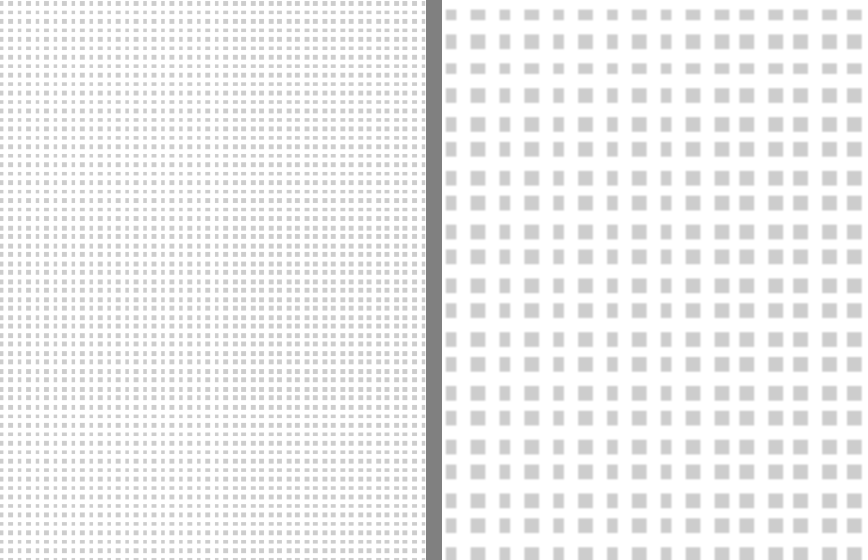
Left, the full canvas; right, a detail of the centre.
This pattern is drawn by a Shadertoy shader. Its source:

```glsl
// Light grey squares on white in a regular grid of about 48 by 62 repeats.
// Each edge is rounded down to a coarse lattice, so widths and gaps alternate
// in bands: narrow and wide in turn, then all wide, then the other way round.

const float PITCH = 6.5106;  // spacing of squares, in lattice steps

// Coverage along one axis; x is in lattice steps
float barCoverage(float x, float blur) {
    float index = floor((x - 1.515) / PITCH + 0.5);
    float start = index * PITCH + 0.515;

    // Snapped edges, spread outwards slightly
    float low = floor(start) - 0.28;
    float high = floor(start + 2.73) + 0.28;

    float inside = min(x - low, high - x);
    return smoothstep(-blur, blur, inside);
}

void mainImage(out vec4 fragColor, in vec2 fragCoord) {
    // Lattice coordinates, measured from the upper left corner
    float stepsPerPixel = 406.2 / iResolution.y;
    vec2 lattice = vec2(fragCoord.x, iResolution.y - fragCoord.y) * stepsPerPixel;
    lattice -= vec2(6.2, 1.0);

    // A square is the product of a column and a row
    float blur = max(0.45, 0.5 * stepsPerPixel);
    float square = barCoverage(lattice.x, blur) * barCoverage(lattice.y, blur);

    vec3 color = mix(vec3(1.0), vec3(0.804), square);
    fragColor = vec4(color, 1.0);
}
```
